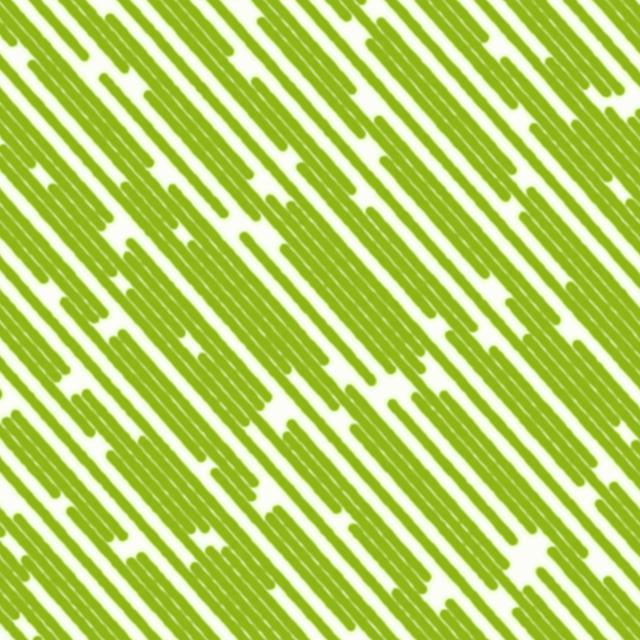
Write a Shadertoy shader that draws this pattern.

```glsl
const vec3 PAPER = vec3(0.985, 0.992, 0.965);
const vec3 FRINGE = vec3(0.95, 1.0, 0.83);
const vec3 GREEN = vec3(0.56, 0.71, 0.09);

const float ANGLE = 0.8465;        // downward slope of the strokes, radians
const float PITCH = 0.01738;       // distance between neighbouring tracks
const float RADIUS = 0.448 * PITCH;
const float GROUP = 6.0;           // lone line, gap, three-line band, gap
const float TRACK_SHIFT = 2.04;
const float SOFT = 0.0031;         // edge blur
const float WOBBLE = 0.0007;       // raggedness of the edges
const float BAND_FILL = 0.99;
const float GAP_FILL = 0.16;
const float LONE_UNBROKEN = 0.9;   // share of lone lines without breaks
const float CORE_UNBROKEN = 0.45;  // share of band centers without breaks

float hash(vec2 p) {
    return fract(sin(dot(p, vec2(127.1, 311.7))) * 43758.5453);
}

float noise(vec2 p) {
    vec2 i = floor(p), f = fract(p);
    f = f * f * (3.0 - 2.0 * f);
    return mix(mix(hash(i), hash(i + vec2(1, 0)), f.x),
               mix(hash(i + vec2(0, 1)), hash(i + vec2(1, 1)), f.x), f.y);
}

// Signed distance to the rounded dash of one track
float dashDistance(float along, float across, float track) {
    float slot = mod(track, GROUP);
    bool lone = slot < 0.5;
    bool core = slot > 2.5 && slot < 3.5;
    bool band = slot > 1.5 && slot < 4.5;
    float unbroken = lone ? LONE_UNBROKEN : core ? CORE_UNBROKEN : 0.0;
    if (hash(vec2(track, 9.0)) < unbroken) return abs(across) - RADIUS;

    // Two tracks of each band break close together
    float seed = core ? track + 1.0 : track;
    float cellSize = mix(0.28, 0.48, hash(vec2(seed, 1.0)));
    float offset = hash(vec2(seed, 2.0)) + 0.06 * hash(vec2(track, 3.0));
    float t = along / cellSize + offset;
    float cell = floor(t);

    float fill = lone || band ? BAND_FILL : GAP_FILL;
    if (hash(vec2(track, cell + 40.0)) > fill) return 1.0;

    float gap = mix(0.011, 0.026, hash(vec2(track, cell + 80.0)));
    float shift = (hash(vec2(track, cell + 120.0)) - 0.5) * 0.01;
    float x = (t - cell - 0.5) * cellSize + shift;
    float halfLength = 0.5 * cellSize - gap - RADIUS;
    return length(vec2(max(abs(x) - halfLength, 0.0), across)) - RADIUS;
}

void mainImage(out vec4 fragColor, in vec2 fragCoord) {
    vec2 p = fragCoord / iResolution.y;
    float along = dot(p, vec2(cos(ANGLE), -sin(ANGLE)));
    float across = dot(p, vec2(sin(ANGLE), cos(ANGLE)));
    float soft = max(SOFT, 0.75 / iResolution.y);

    // Nearby tracks add up, so seams inside a band stay pale green
    float position = across / PITCH + TRACK_SHIFT;
    float center = floor(position);
    float coverage = 0.0, nearest = 1.0;
    for (float k = -1.0; k <= 1.0; k++) {
        float track = center + k;
        float offset = (position - track - 0.5) * PITCH;
        float ragged = noise(vec2(along * 130.0, track * 7.0 + sign(offset))) - 0.5;
        float d = dashDistance(along, offset, track) + 2.0 * WOBBLE * ragged;
        coverage += 1.0 - smoothstep(-soft, soft, d);
        nearest = min(nearest, d);
    }

    // Tinted fringe on the paper and slight unevenness in the ink
    float tint = nearest + 0.002 * (noise(p * 120.0) - 0.5);
    vec3 paper = mix(FRINGE, PAPER, smoothstep(0.003, 0.0085, tint));
    vec3 ink = GREEN * (1.0 + 0.03 * (noise(p * 150.0) - 0.5));
    fragColor = vec4(mix(paper, ink, min(coverage, 1.0)), 1.0);
}
```
